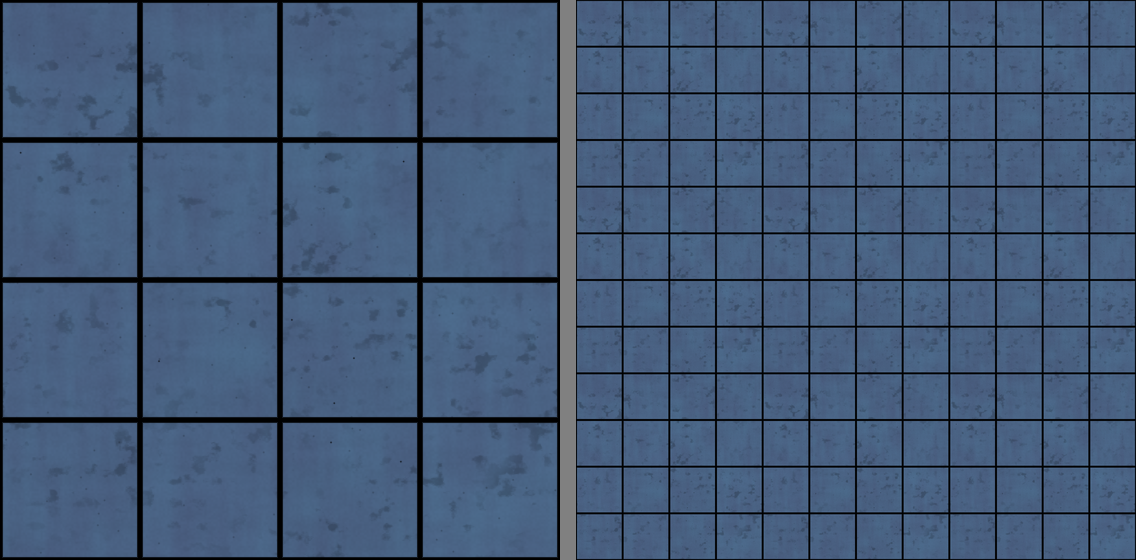
Left, the tile; right, the same tile 3 across and 3 down.
This pattern is drawn by a Shadertoy shader. Its source:

```glsl
// Four by four square blue tiles with straight black joints.
// Wrapping value noise gives each glaze soft clouds, vertical streaks,
// small dark stains and a few pinholes; the whole sheet tiles seamlessly.

float hash(vec2 cell, float seed) {
    uvec2 q = uvec2(ivec2(cell)) * uvec2(1597u, 3571u);
    uint h = (q.x ^ (q.y + uint(seed) * 7919u)) * 26699u;
    h = (h ^ (h >> 15)) * 739391u;
    h = (h ^ (h >> 13)) * 84653u;
    return float((h ^ (h >> 16)) & 65535u) / 65535.0;
}

// Value noise with a whole number of cells across the canvas.
float wrapNoise(vec2 uv, vec2 cells, float seed) {
    vec2 p = uv * cells;
    vec2 i = floor(p), f = fract(p);
    f = f * f * (3.0 - 2.0 * f);
    vec2 a = mod(i, cells), b = mod(i + 1.0, cells);
    return mix(mix(hash(a, seed), hash(vec2(b.x, a.y), seed), f.x),
               mix(hash(vec2(a.x, b.y), seed), hash(b, seed), f.x), f.y);
}

float wrapFbm(vec2 uv, vec2 cells, float seed) {
    float sum = 0.0, amplitude = 0.533;
    for (int octave = 0; octave < 4; octave++) {
        sum += amplitude * wrapNoise(uv, cells, seed + float(octave));
        cells *= 2.0;
        amplitude *= 0.5;
    }
    return sum;
}

// Rare round pits, each kept inside its own cell.
float pinholes(vec2 uv, float cells, float radius, float share, float pixel) {
    vec2 p = uv * cells;
    vec2 id = mod(floor(p), cells);
    vec2 centre = 0.2 + 0.6 * vec2(hash(id, 61.0), hash(id, 62.0));
    float d = length(fract(p) - centre) / cells - radius;
    return step(hash(id, 63.0), share) * (1.0 - smoothstep(-pixel, pixel, d));
}

vec3 glaze(vec2 uv, vec2 tile, float pixel) {
    float clouds = wrapFbm(uv, vec2(11.0), 1.0) - 0.5;
    float streaks = wrapFbm(uv, vec2(40.0, 5.0), 11.0) - 0.5;
    float bands = wrapFbm(uv, vec2(9.0, 48.0), 21.0) - 0.5;
    float grain = wrapNoise(uv, vec2(256.0), 31.0) - 0.5;

    // Slight drift between steel blue and a more violet blue.
    float hue = clamp(0.5 + 1.1 * clouds + 0.9 * streaks, 0.0, 1.0);
    vec3 colour = mix(vec3(0.293, 0.372, 0.508), vec3(0.284, 0.398, 0.522), hue);
    colour *= 1.0 + 0.06 * clouds + 0.07 * streaks + 0.06 * bands + 0.035 * grain;
    colour *= 0.99 + 0.02 * hash(tile, 41.0);

    // Stains gather in loose patches.
    float patches = smoothstep(0.42, 0.68, wrapFbm(uv, vec2(7.0), 45.0));
    float spots = smoothstep(0.57, 0.78, wrapFbm(uv, vec2(42.0, 50.0), 51.0));
    colour *= 1.0 - 0.2 * spots * (0.25 + 0.75 * patches);

    colour *= 1.0 - 0.22 * pinholes(uv, 44.0, 0.0014, 0.06, pixel);
    return colour * (1.0 - 0.8 * pinholes(uv, 13.0, 0.0012, 0.03, pixel));
}

void mainImage(out vec4 fragColor, in vec2 fragCoord) {
    vec2 uv = fragCoord / iResolution.xy;
    float pixel = 1.0 / min(iResolution.x, iResolution.y);

    // Distance from the joint lines, in canvas units.
    vec2 inTile = fract(uv * 4.0);
    vec2 toLine = min(inTile, 1.0 - inTile) / 4.0;
    float edge = min(toLine.x, toLine.y) - 0.0049;
    float face = smoothstep(-0.7 * pixel, 0.7 * pixel, edge);

    // The rim of each face is a touch darker.
    vec3 colour = glaze(uv, floor(uv * 4.0), pixel);
    colour *= 0.93 + 0.07 * smoothstep(0.0, 0.003, edge);
    fragColor = vec4(colour * face, 1.0);
}
```
